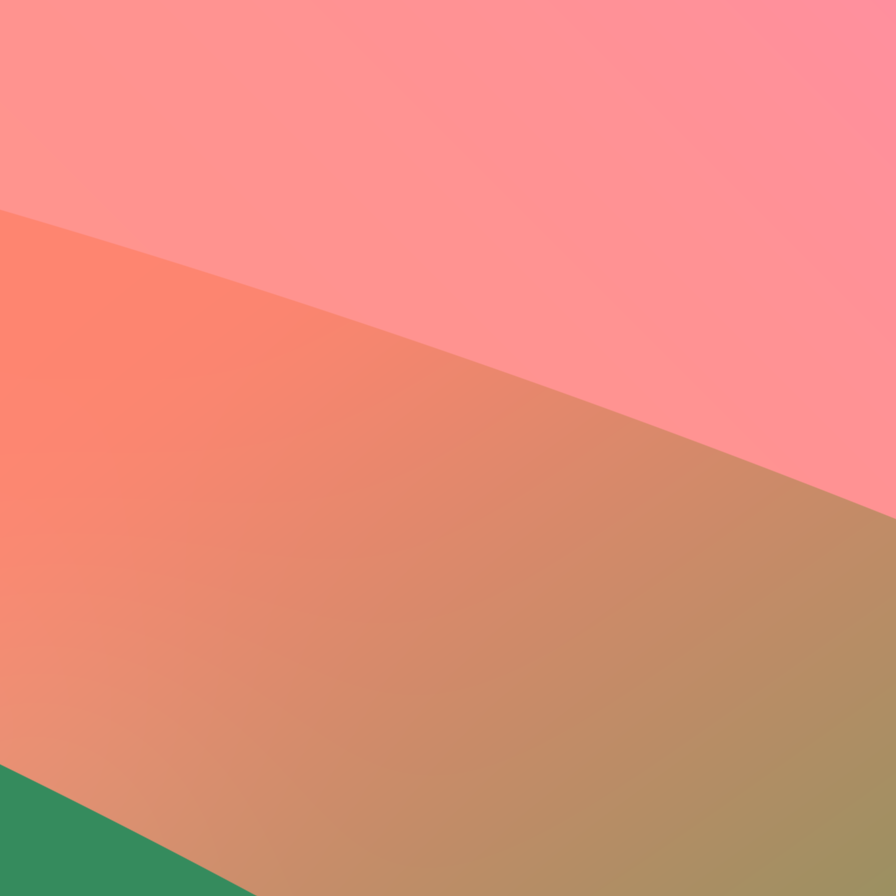
Write a Shadertoy shader that draws this background.

```glsl
// Three soft layered bands: a pink sky, a coral-to-olive slope and a green corner.

// Band edges as height, slope and bend: y = h - s*x - b*x*x
const vec3 UPPER_EDGE = vec3(0.766, 0.292, 0.0533);
const vec3 LOWER_EDGE = vec3(0.147, 0.490, 0.080);

const vec3 PINK  = vec3(1.000, 0.580, 0.553);
const vec3 ROSE  = vec3(1.000, 0.562, 0.620);
const vec3 CORAL = vec3(1.000, 0.520, 0.440);
const vec3 OLIVE = vec3(0.600, 0.565, 0.380);
const vec3 GREEN = vec3(0.206, 0.545, 0.365);

// Slope shading: fade direction, offset and softness of its start
const vec2 FADE_DIRECTION = vec2(0.625, -0.875);
const float FADE_OFFSET = 0.355;
const float FADE_SOFTNESS = 0.10;

// Pale warm glow beside the green corner
const vec2 GLOW_CENTER = vec2(0.0, 0.10);
const float GLOW_RADIUS = 0.30;
const vec3 GLOW_COLOR = vec3(0.010, 0.035, 0.028);

// Approximate signed distance to an edge, positive above it
float edgeDistance(vec2 p, vec3 edge) {
    float height = edge.x - p.x * (edge.y + edge.z * p.x);
    float slope = edge.y + 2.0 * edge.z * p.x;
    return (p.y - height) / sqrt(1.0 + slope * slope);
}

float coverAbove(vec2 p, vec3 edge) {
    float pixel = 1.0 / min(iResolution.x, iResolution.y);
    return smoothstep(-pixel, pixel, edgeDistance(p, edge));
}

// max(x, 0) with a rounded corner
float softRamp(float x, float softness) {
    return 0.5 * (x + sqrt(x * x + softness * softness));
}

vec3 skyColor(vec2 p) {
    float diagonal = 0.5 * (p.x + p.y);
    return mix(PINK, ROSE, diagonal * diagonal * diagonal);
}

vec3 slopeColor(vec2 p) {
    float fade = softRamp(dot(p, FADE_DIRECTION) + FADE_OFFSET, FADE_SOFTNESS);
    vec2 offset = (p - GLOW_CENTER) / GLOW_RADIUS;
    return mix(CORAL, OLIVE, min(fade, 1.0)) + GLOW_COLOR * exp(-dot(offset, offset));
}

void mainImage(out vec4 fragColor, in vec2 fragCoord) {
    vec2 p = fragCoord / iResolution.xy;

    // Layer the bands from bottom to top
    vec3 color = mix(GREEN, slopeColor(p), coverAbove(p, LOWER_EDGE));
    color = mix(color, skyColor(p), coverAbove(p, UPPER_EDGE));

    fragColor = vec4(color, 1.0);
}
```
